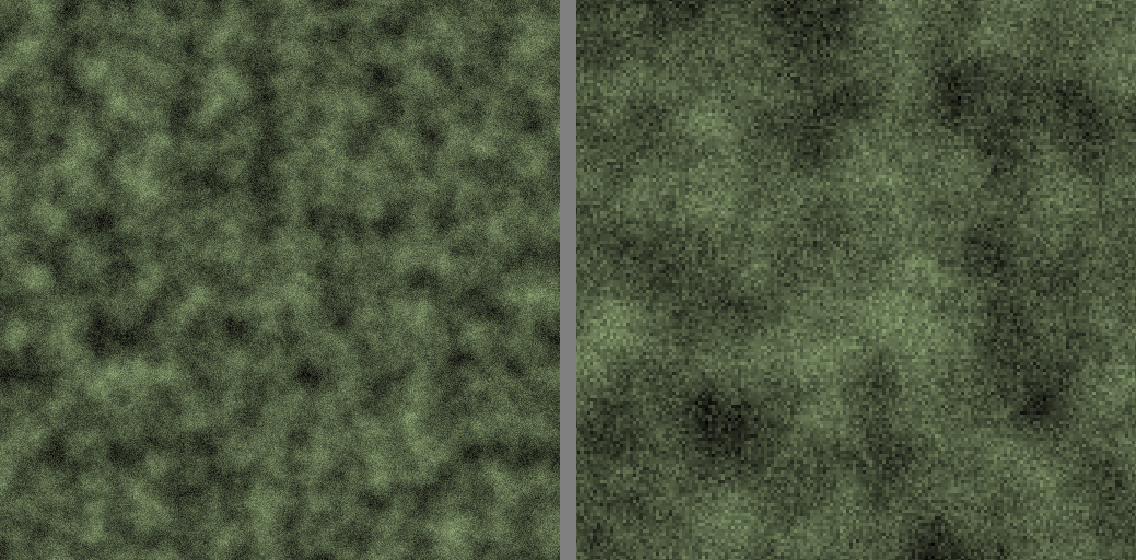
Left: the whole. Right: its middle third, enlarged.
Write a WebGL 2 fragment shader that draws this texture.

```glsl
#version 300 es
precision highp float;

uniform vec2 u_resolution;
out vec4 fragColor;

const vec3 SHADOW_GREEN = vec3(0.118, 0.130, 0.097);
const vec3 LIGHT_GREEN = vec3(0.444, 0.516, 0.362);
const vec3 GRAIN_TINT = vec3(0.212, 0.234, 0.174);

// Integer hash of a lattice cell, returned in 0..1
float hash(ivec2 cell, uint seed) {
    uvec2 q = uvec2(cell) * uvec2(1597u, 3571u);
    uint h = q.x ^ (q.y * 40503u) ^ (seed * 7919u);
    h = (h ^ (h >> 16)) * 73244475u;
    h = (h ^ (h >> 15)) * 73244475u;
    h ^= h >> 16;
    return float(h & 65535u) / 65536.0;
}

vec2 gradient(ivec2 cell, uint seed) {
    float angle = 6.28319 * hash(cell, seed);
    return vec2(cos(angle), sin(angle));
}

// Gradient noise with quintic blending, centred on zero
float gradientNoise(vec2 p, uint seed) {
    ivec2 cell = ivec2(floor(p));
    vec2 f = fract(p);
    vec2 blend = f * f * f * (f * (f * 6.0 - 15.0) + 10.0);
    float a = dot(gradient(cell, seed), f);
    float b = dot(gradient(cell + ivec2(1, 0), seed), f - vec2(1.0, 0.0));
    float c = dot(gradient(cell + ivec2(0, 1), seed), f - vec2(0.0, 1.0));
    float d = dot(gradient(cell + ivec2(1, 1), seed), f - vec2(1.0, 1.0));
    return mix(mix(a, b, blend.x), mix(c, d, blend.x), blend.y);
}

// Layered noise, each octave turned to hide the lattice
float cloudNoise(vec2 p, float gain, int octaves) {
    const mat2 turn = mat2(0.8, 0.6, -0.6, 0.8);
    float sum = 0.0;
    float amplitude = 1.0;
    for (int i = 0; i < octaves; i++) {
        sum += amplitude * gradientNoise(p, uint(i + 1));
        p = turn * p * 2.0 + vec2(17.3, 9.1);
        amplitude *= gain;
    }
    return sum;
}

// Independent specks: every speck samples the middle of its own noise cell
float speckNoise(vec2 p, uint seed) {
    return gradientNoise(floor(p) * 2.0 + 0.5, seed);
}

void main() {
    vec2 uv = gl_FragCoord.xy / u_resolution.y;

    // Soft mottled patches over a faint broad drift
    float patches = cloudNoise(uv * 14.5 + 3.7, 0.55, 4);
    float drift = gradientNoise(uv * 6.0 + 1.3, 11u);
    float tone = 0.53 + 0.64 * patches + 0.3 * drift;

    // Fine grain over the whole surface
    float grain = speckNoise(uv * 512.0, 23u);

    vec3 color = mix(SHADOW_GREEN, LIGHT_GREEN, tone) + GRAIN_TINT * grain;
    fragColor = vec4(color, 1.0);
}
```
